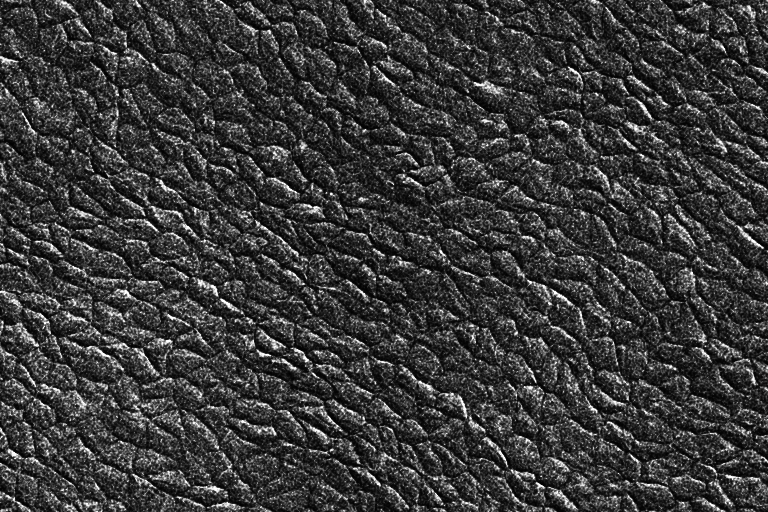
Write a Shadertoy shader that draws this texture.

```glsl
// Black pebbled leather: rounded cellular pebbles, wrinkles and folds form a
// height field, lit from above right by its slope along the light.
// Thin broken glints and crisp gradient noise grain give the glossy finish.

vec2 hash2(vec2 p) {
    vec3 q = fract(p.xyx * vec3(0.1031, 0.1030, 0.0973));
    q += dot(q, q.yzx + 33.33);
    return fract((q.xx + q.yz) * q.zy);
}

float cornerSlope(vec2 cell, vec2 offset) {
    float angle = 6.2832 * hash2(cell).x;
    return dot(vec2(cos(angle), sin(angle)), offset);
}

float gradientNoise(vec2 p) {
    vec2 i = floor(p), f = fract(p);
    vec2 u = f * f * f * (f * (f * 6.0 - 15.0) + 10.0);
    vec2 e = vec2(1.0, 0.0);
    return mix(mix(cornerSlope(i, f), cornerSlope(i + e, f - e), u.x),
               mix(cornerSlope(i + e.yx, f - e.yx), cornerSlope(i + e.xx, f - e.xx), u.x), u.y);
}

// Gap between the two nearest cell centres: zero along the creases
float creaseDistance(vec2 p) {
    vec2 i = floor(p), f = fract(p);
    float nearest = 8.0, second = 8.0;
    for (int y = -1; y <= 1; y++) {
        for (int x = -1; x <= 1; x++) {
            vec2 cell = vec2(x, y);
            float d = length(cell + 0.14 + 0.72 * hash2(i + cell) - f);
            second = min(second, max(nearest, d));
            nearest = min(nearest, d);
        }
    }
    return second - nearest;
}

// Turns and stretches the hide so that pebbles run down to the right
vec2 hideSpace(vec2 p) {
    p += 0.06 * vec2(gradientNoise(p * 2.3), gradientNoise(p * 2.3 + 19.0));
    vec2 q = vec2(dot(p, vec2(0.825, -0.565)), dot(p, vec2(0.565, 0.825)));
    q = q * vec2(17.0, 22.0) + 40.0;
    q += 0.4 * vec2(gradientNoise(q * 0.7), gradientNoise(q * 0.7 + 31.0));
    return q + 0.1 * vec2(gradientNoise(q * 3.1), gradientNoise(q * 3.1 + 13.0));
}

float hideHeight(vec2 p) {
    vec2 q = hideSpace(p);
    float depth = 0.95 + 0.9 * gradientNoise(q * 0.45 + 7.0);
    float pebbles = 1.25 * depth * (1.0 - exp(-2.6 * creaseDistance(q)));
    float wrinkles = 0.3 * (1.0 - exp(-3.0 * creaseDistance(q * 1.9 + 5.0)));
    float ridges = -0.45 * abs(gradientNoise(q * vec2(1.9, 1.5) + 23.0));
    float folds = 0.8 * gradientNoise(q * vec2(0.4, 0.8));
    return pebbles + wrinkles + ridges + folds + 0.2 * gradientNoise(q * 3.3);
}

// Thin lines where a noise passes zero, broken up by a second noise
float brokenLines(vec2 q) {
    float line = 1.0 - smoothstep(0.0, 0.09, abs(gradientNoise(q)));
    return line * smoothstep(-0.05, 0.3, gradientNoise(q * 0.9 + 61.0));
}

void mainImage(out vec4 fragColor, in vec2 fragCoord) {
    vec2 p = fragCoord / iResolution.y;

    // Slope towards the light
    vec2 lightStep = 0.0022 * vec2(0.56, 0.83);
    float light = 3.5 * (hideHeight(p - lightStep) - hideHeight(p + lightStep));

    // Creases that fade in and out, and glints on the ridges
    vec2 q = hideSpace(p);
    float crease = 1.0 - smoothstep(0.0, 0.13, creaseDistance(q));
    crease *= clamp(0.7 + 2.2 * gradientNoise(q * 0.9 + 3.0), 0.0, 1.3);
    float glint = brokenLines(q * vec2(0.8, 1.1)) + brokenLines(q * vec2(1.5, 0.9) + 9.0);

    // Crisp grain with scattered sparkles
    vec2 g = mat2(0.8, 0.6, -0.6, 0.8) * p;
    float grain = 2.2 * gradientNoise(g * 217.0) + 1.0 * gradientNoise(g * 118.0 + 11.0);
    float sparkle = smoothstep(0.2, 0.45, gradientNoise(g * 240.0 + 50.0));

    float sheen = 0.45 * gradientNoise(p * 2.0 + 4.0);
    float tone = -0.1 + light + grain + sparkle + 0.9 * glint - 0.75 * crease + sheen;
    float grey = 1.0 - exp(-0.195 * exp(tone));
    fragColor = vec4(vec3(grey), 1.0);
}
```
